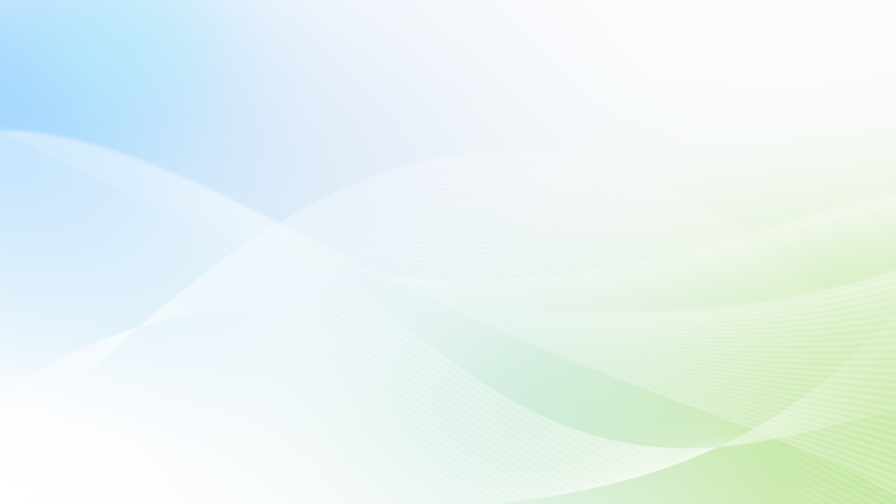
Reproduce this background procedurally as a Shadertoy shader.

```glsl
// Pale abstract waves: soft blue, lavender, mint and green glows on white,
// crossed by six smooth curves. Translucent white veils fill the gaps between
// the curves, and layered cosines weave fine line fabrics over them.

const vec3 WHITE    = vec3(0.985, 0.988, 0.993);
const vec3 BLUE     = vec3(0.65, 0.845, 0.995);
const vec3 CYAN     = vec3(0.72, 0.93, 0.98);
const vec3 LAVENDER = vec3(0.885, 0.92, 0.972);
const vec3 SKY      = vec3(0.84, 0.935, 0.98);
const vec3 MINT     = vec3(0.80, 0.925, 0.90);
const vec3 GREEN    = vec3(0.75, 0.90, 0.60);

// Quartic through five heights, evenly spaced over x = 0..1
float curve(float x, float a, float b, float c, float d, float e) {
    float t = 4.0 * x;
    float d1 = b - a;
    float d2 = c - 2.0 * b + a;
    float d3 = d - 3.0 * c + 3.0 * b - a;
    float d4 = e - 4.0 * d + 6.0 * c - 4.0 * b + a;
    return a + t * (d1 + (t - 1.0) / 2.0 * (d2 + (t - 2.0) / 3.0 * (d3 + (t - 3.0) / 4.0 * d4)));
}

vec3 glow(vec3 base, vec3 tint, vec2 p, vec2 center, vec2 radius, float strength) {
    vec2 q = (p - center) / radius;
    return mix(base, tint, strength * exp(-dot(q, q)));
}

// Smooth-edged half plane: one where d is positive
float inside(float d) {
    return clamp(d / max(fwidth(d), 1e-5) + 0.5, 0.0, 1.0);
}

// Area between two curves, whichever is on top
float between(float y, float p, float q) {
    return inside(p - y) * inside(y - q) + inside(q - y) * inside(y - p);
}

// Veil that brightens where its two curves meet
float pinch(float y, float p, float q, float reach) {
    return between(y, p, q) * exp(-abs(p - q) / reach);
}

// Bright crest that starts softly at a curve and fades downward
float crest(float y, float top, float softness, float depth) {
    float d = top - y;
    return smoothstep(-softness, softness, d) * exp(-max(d, 0.0) / depth);
}

// Fine threads, fading out where they get too dense to resolve
float threads(float phase) {
    float fade = 1.0 - smoothstep(0.5, 1.0, fwidth(phase));
    return fade * (0.5 + 0.5 * cos(6.28318 * phase));
}

// Position between two curves, held back where they converge
float spread(float y, float low, float high, float slack) {
    return (y - high) / (slack + abs(high - low));
}

vec3 veil(vec3 col, float amount) {
    return mix(col, vec3(0.995), clamp(amount, 0.0, 1.0));
}

vec3 backdrop(vec2 p) {
    vec3 col = glow(WHITE, LAVENDER, p, vec2(0.33, 0.66), vec2(0.33, 0.38), 0.80);
    col = glow(col, SKY, p, vec2(0.18, 0.38), vec2(0.30, 0.24), 0.75);
    col = glow(col, BLUE, p, vec2(0.0, 0.80), vec2(0.24, 0.32), 1.0);
    col = glow(col, CYAN, p, vec2(0.13, 0.92), vec2(0.11, 0.16), 0.55);
    col = glow(col, MINT, p, vec2(0.60, 0.18), vec2(0.26, 0.24), 0.80);
    col = glow(col, GREEN, p, vec2(1.04, 0.13), vec2(0.35, 0.43), 1.0);
    col = glow(col, WHITE, p, vec2(0.85, 0.92), vec2(0.30, 0.28), 0.7);
    return glow(col, vec3(1.0), p, vec2(0.0, 0.04), vec2(0.26, 0.23), 0.95);
}

void mainImage(out vec4 fragColor, in vec2 fragCoord) {
    vec2 p = fragCoord / iResolution.xy;
    float x = p.x, y = p.y;

    // Curves
    float slope = curve(x, 0.741, 0.611, 0.391, 0.208, 0.016);
    float swell = curve(x, 0.213, 0.387, 0.391, 0.382, 0.463);
    float dome  = curve(x, 0.086, 0.486, 0.690, 0.623, 0.294);
    float ridge = curve(x, 0.741, 0.537, 0.442, 0.493, 0.616);
    float bowl  = curve(x, 0.641, 0.653, 0.287, 0.111, 0.185);
    float rise  = curve(x, 0.049, -0.019, -0.009, 0.076, 0.380);

    float left = 1.0 - smoothstep(0.28, 0.50, x);
    float right = smoothstep(0.42, 0.75, x);
    float underSwell = inside(swell - y);
    float underDome = inside(dome - y);
    float underSlope = inside(slope - y);
    float overSlope = inside(y - slope);
    float overRise = inside(y - rise);
    float leftOfBowl = inside(bowl - y) * (1.0 - smoothstep(0.72, 0.80, x));
    float sheet = mix(1.0, leftOfBowl, smoothstep(0.40, 0.62, x));

    vec3 col = backdrop(p);

    // Upper left ribbon
    col = veil(col, left * (0.22 * crest(y, slope, 0.008, 2.0) + 0.18 * crest(y, slope, 0.012, 0.12)));
    col = veil(col, 0.19 * pinch(y, slope, ridge, 0.10));

    // Dome and the lens on its left foot
    col = veil(col, 0.22 * underDome * inside(y - swell) * (1.0 - 0.6 * right));
    col = veil(col, 0.62 * left * pinch(y, swell, dome, 0.08));

    // Crests on the right
    col = veil(col, right * (0.42 * crest(y, ridge, 0.014, 0.05) + 0.25 * crest(y, swell, 0.014, 0.05)));
    col = veil(col, 0.35 * (1.0 - right) * crest(y, ridge, 0.005, 0.012) * smoothstep(0.40, 0.46, x));

    // Lower sheets and their crossing
    col = veil(col, 0.26 * underSwell * sheet * overRise * (1.0 - smoothstep(0.72, 0.80, x)));
    col = veil(col, 0.16 * underSwell * overSlope * smoothstep(0.45, 0.60, x));
    col = veil(col, 0.55 * pinch(y, bowl, rise, 0.10) * smoothstep(0.50, 0.72, x));
    col = veil(col, 0.45 * overRise * exp(-max(y - rise, 0.0) / 0.025)
                    * smoothstep(0.52, 0.68, x) * (1.0 - smoothstep(0.78, 0.84, x)));

    // Line fabrics
    float diagonal = 72.0 * (y + 1.5 * x - 0.30 * x * x);
    float domeLines = threads(46.0 * spread(y, slope, dome, 0.16)) * underDome * inside(y - ridge) * overSlope;
    float sheetLines = threads(diagonal) * underSlope * leftOfBowl * overRise * smoothstep(0.15, 0.33, x);
    float fanLines = threads(32.0 * spread(y, slope, swell, 0.04)) * underSwell * overSlope;
    float cornerLines = threads(diagonal) * inside(bowl - y) * underSlope * smoothstep(0.86, 0.92, x);
    col = veil(col, 0.20 * domeLines + 0.22 * sheetLines + 0.19 * fanLines * right + 0.16 * cornerLines);

    fragColor = vec4(col, 1.0);
}
```
